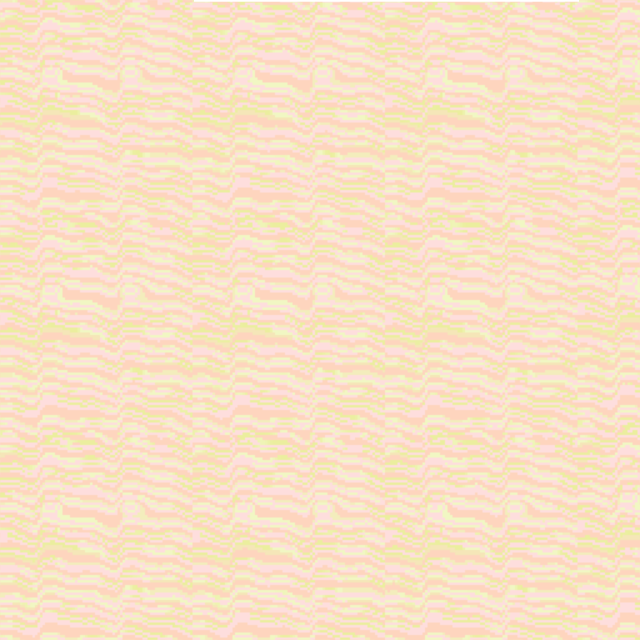
Reproduce this pattern procedurally as a WebGL 2 fragment shader.

```glsl
#version 300 es
precision highp float;
// Draws repeating tiles of stepped, wavy pastel strata on a coarse soft grid.

#define GRID 256.0               // cells across the canvas
#define TILE vec2(77.0, 87.0)    // cells in one repeat
#define WAVE_LENGTH 32.3         // cells between rises
#define WAVE_START 13.5          // first rise inside a tile
#define BAND_HEIGHT 5.9          // cells per group of strata
#define WOBBLE 0.75              // unevenness of the strata
#define WEAR 0.07                // difference between repeats
#define LAST_COLUMN_LIFT 4.0     // cells the fourth column is raised

uniform vec2 u_resolution;
out vec4 fragColor;

const vec3 PINK = vec3(0.995, 0.872, 0.868);
const vec3 PEACH = vec3(0.995, 0.835, 0.745);
const vec3 YELLOW = vec3(0.945, 0.970, 0.765);
const vec3 LIME = vec3(0.920, 0.935, 0.620);
const vec3 SAND = vec3(0.960, 0.900, 0.720);

float hash(vec2 p) {
  return fract(sin(dot(p, vec2(127.1, 311.7))) * 43758.5453);
}

float noise(vec2 p) {
  vec2 i = floor(p), f = fract(p);
  f = f * f * (3.0 - 2.0 * f);
  return mix(mix(hash(i), hash(i + vec2(1, 0)), f.x),
             mix(hash(i + vec2(0, 1)), hash(i + vec2(1, 1)), f.x), f.y);
}

// Height of the strata along one wave: sharp rise, then two gentle descents.
float waveRise(float t) {
  return 5.0 * smoothstep(0.0, 0.12, t) - 2.0 * smoothstep(0.2, 0.48, t)
       - 3.0 * smoothstep(0.68, 1.0, t);
}

// Colour of one grid cell; rows are counted downward from the top.
vec3 cellColor(vec2 cell) {
  float column = floor(cell.x / TILE.x);
  cell.y += LAST_COLUMN_LIFT * step(2.5, column);
  vec2 tile = floor(cell / TILE);
  vec2 q = cell - tile * TILE;

  // Strata follow the wave, with a little raggedness
  float t = fract((q.x - WAVE_START) / WAVE_LENGTH);
  float level = q.y + waveRise(t) + 0.9 * (noise(q * vec2(0.3, 0.15)) - 0.5);
  float phase = level / BAND_HEIGHT + WOBBLE * noise(vec2(q.x * 0.04, level * 0.13));
  phase += WEAR * (noise(cell * 0.3 + tile * 17.0) - 0.5);

  // Small closed curl just after each rise
  vec2 curl = (vec2(t * WAVE_LENGTH, q.y) - vec2(6.0, 28.0)) / vec2(4.5, 2.8);
  phase += 0.9 * exp(-dot(curl, curl));

  // Broken strata along the top of each tile
  phase += 0.8 * (noise(q * vec2(0.13, 0.6) + 40.0) - 0.5) * (1.0 - smoothstep(1.0, 4.0, q.y));

  float band = fract(phase);
  float layer = floor(phase);
  float run = noise(vec2(q.x * 0.11, layer * 7.3 + 3.0));
  float gap = noise(vec2(q.x * 0.06 + 9.0, layer * 5.1));
  vec3 line = mix(YELLOW, LIME, smoothstep(0.5, 0.68, run));

  if (band < 0.31) return PEACH;
  if (band < 0.48) return mix(line, SAND, 0.6 * step(run, 0.36));
  if (band < 0.67) return PINK;
  if (band < 0.83) return gap < 0.27 ? PINK : line;
  return gap > 0.78 ? SAND : PINK;
}

void main() {
  vec2 uv = gl_FragCoord.xy / u_resolution;
  vec2 p = vec2(uv.x, 1.0 - uv.y) * GRID - 0.5;
  vec2 cell = floor(p);
  vec2 blend = smoothstep(0.1, 0.9, p - cell);

  // Soft blend between the four nearest cells
  vec3 upper = mix(cellColor(cell), cellColor(cell + vec2(1, 0)), blend.x);
  vec3 lower = mix(cellColor(cell + vec2(0, 1)), cellColor(cell + vec2(1, 1)), blend.x);
  vec3 color = mix(upper, lower, blend.y);

  // Thin white edge above the two middle columns
  float middle = step(TILE.x, p.x) * step(p.x, 3.0 * TILE.x);
  color = mix(color, vec3(1.0), middle * (1.0 - smoothstep(-0.1, 0.5, p.y)));
  fragColor = vec4(color, 1.0);
}
```
